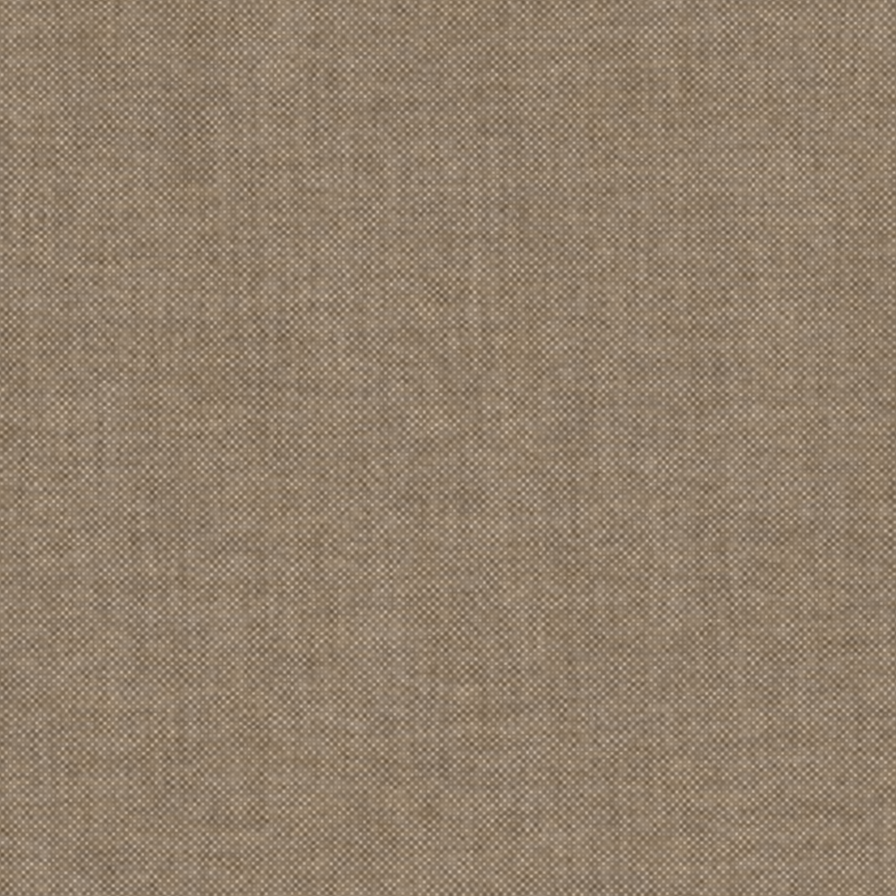
Give the GLSL for this texture, as a Shadertoy shader.

```glsl
// Plain-woven beige linen with fine two-tone threads and faint slubs.

float hash(vec2 p) {
    return fract(sin(dot(p, vec2(127.1, 311.7))) * 43758.5453);
}

// Smooth value noise, centred on zero
float noise(vec2 p) {
    vec2 i = floor(p);
    vec2 f = fract(p);
    f = f * f * (3.0 - 2.0 * f);
    float low = mix(hash(i), hash(i + vec2(1.0, 0.0)), f.x);
    float high = mix(hash(i + vec2(0.0, 1.0)), hash(i + vec2(1.0, 1.0)), f.x);
    return mix(low, high, f.y) - 0.5;
}

void mainImage(out vec4 fragColor, in vec2 fragCoord) {
    vec2 uv = fragCoord / min(iResolution.x, iResolution.y);

    // Thread coordinates, one unit per thread, gently wavering
    vec2 thread = uv * 210.0;
    thread += 0.5 * vec2(noise(uv * vec2(60.0, 25.0)), noise(uv * vec2(25.0, 60.0) + 50.0));

    // Over-under weave: rounded light and dark crossings in a checker
    vec2 wave = sin(3.14159 * thread);
    float weave = wave.x * wave.y;
    float crossing = hash(floor(thread)) - 0.5;
    float uneven = 1.0 + 0.8 * noise(thread * 0.5 + 17.0);

    // Uneven yarn: short streaks along each direction and single grains
    float weft = noise(thread * vec2(0.12, 1.0) + 31.0);
    float warp = noise(thread * vec2(1.0, 0.1) + 73.0);
    float bands = noise(uv * vec2(45.0, 4.0)) + noise(uv * vec2(8.0, 60.0) + 9.0);
    float grain = noise(thread * 0.9 + 11.0);

    float tone = 0.108 * weave * uneven + 0.055 * (weave * weave - 0.25);
    tone += 0.09 * crossing * abs(weave);
    tone += 0.045 * weft + 0.045 * warp + 0.02 * bands + 0.07 * grain;

    // Yarn hue drifts between ochre and grey from thread to thread
    float ochre = noise(thread * vec2(0.2, 0.6) + 91.0) + 0.35 * noise(uv * 9.0 + 23.0);
    vec3 linen = vec3(0.573, 0.503, 0.422) + tone;
    linen += ochre * vec3(0.012, 0.0, -0.025);

    fragColor = vec4(clamp(linen, 0.0, 1.0), 1.0);
}
```
